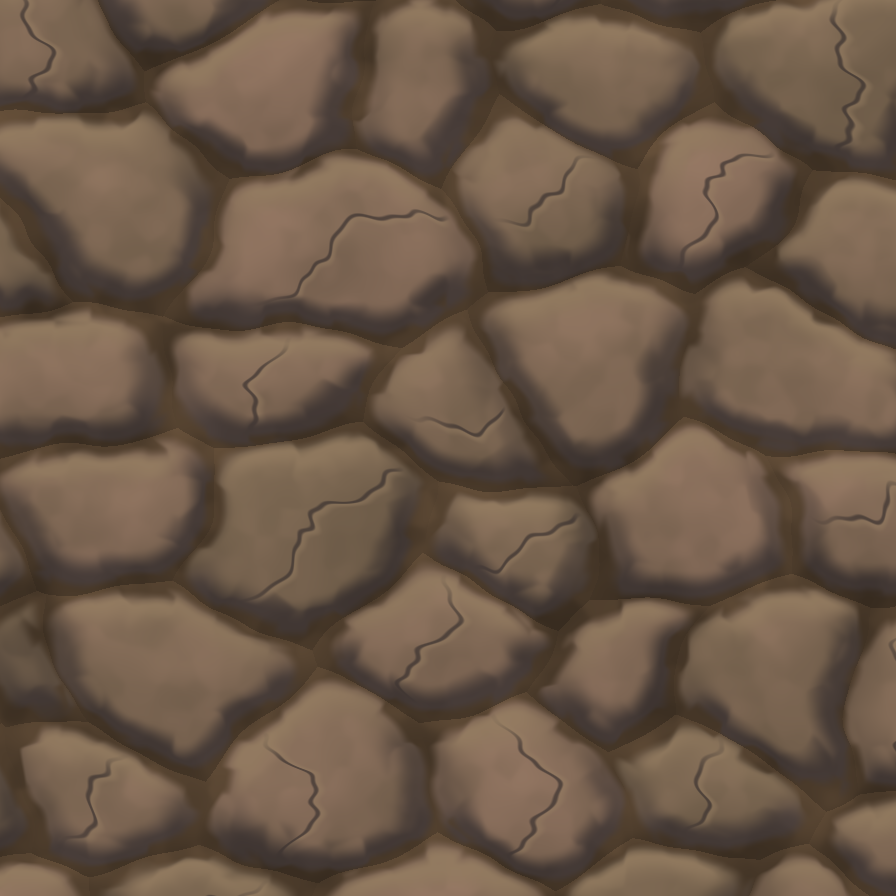
Reproduce this texture procedurally as a Shadertoy shader.

```glsl
const vec2 STONE_GRID = vec2(4.8, 6.0);
const vec3 OLIVE_FACE = vec3(0.455, 0.380, 0.300);
const vec3 PINK_FACE = vec3(0.525, 0.422, 0.350);
const vec3 LIT_RIM = vec3(0.590, 0.495, 0.385);
const vec3 UNDERSIDE = vec3(0.235, 0.200, 0.190);
const vec3 MORTAR = vec3(0.300, 0.235, 0.170);

struct Stone {
    vec2 offset;   // position relative to the stone centre
    vec2 facing;   // blended direction towards the nearest edges
    float inset;   // rounded distance to the edge
    vec3 seed;
};

vec3 hash3(vec2 p) {
    vec3 q = vec3(dot(p, vec2(127.1, 311.7)),
                  dot(p, vec2(269.5, 183.3)),
                  dot(p, vec2(419.2, 371.9)));
    return fract(sin(q) * 43758.545);
}

// Layered sines that bend the outlines
vec2 wobble(vec2 p) {
    return sin(p.yx * 3.1 + vec2(0.4, 2.0)) * 0.07
         + sin(p.yx * 7.3 + p * 3.7 + vec2(1.7, 0.3)) * 0.026
         + sin(p.yx * 17.0 - p * 9.0) * 0.007;
}

// Cellular noise with softly blended cells, like brush dabs
float dabs(vec2 p, float sharpness) {
    vec2 cell = floor(p);
    float total = 0.0, value = 0.0;
    for (int y = -1; y <= 1; y++)
    for (int x = -1; x <= 1; x++) {
        vec2 c = cell + vec2(x, y);
        vec3 h = hash3(c + 37.0);
        vec2 d = c + h.xy - p;
        float w = exp(-sharpness * dot(d, d));
        total += w;
        value += w * h.z;
    }
    return value / total;
}

// Staggered site: xy is the centre, z the size weight
vec3 stoneSite(vec2 cell) {
    vec3 h = hash3(cell);
    vec2 centre = cell + 0.5 + 0.72 * (h.xy - 0.5);
    centre.x += 0.5 * mod(cell.y, 2.0) - 0.25;
    return vec3(centre, 0.42 * h.z);
}

// Weighted Voronoi stones with rounded corners
Stone findStone(vec2 p, float roundness) {
    vec2 base = floor(p), owner = base;
    vec3 own = vec3(0.0);
    float best = 1e5;
    for (int y = -2; y <= 2; y++)
    for (int x = -2; x <= 2; x++) {
        vec2 c = base + vec2(x, y);
        vec3 site = stoneSite(c);
        vec2 d = site.xy - p;
        float power = dot(d, d) - site.z;
        if (power < best) { best = power; owner = c; own = site; }
    }
    float total = 0.0;
    vec2 facing = vec2(0.0);
    for (int y = -2; y <= 2; y++)
    for (int x = -2; x <= 2; x++) {
        vec2 c = base + vec2(x, y);
        if (c == owner) continue;
        vec3 site = stoneSite(c);
        vec2 d = site.xy - p, across = site.xy - own.xy;
        float span = max(length(across), 0.05);
        float gap = (dot(d, d) - site.z - best) / (2.0 * span);
        float w = exp(-roundness * gap);
        total += w;
        facing += w * across / span;
    }
    return Stone(p - own.xy, facing / total, -log(total) / roundness, hash3(owner + 91.0));
}

// Signed distance to a wandering crack line
float crackLine(vec2 q, float angle) {
    vec2 along = vec2(cos(angle), sin(angle));
    float t = dot(q, along);
    float bend = 0.09 * sin(t * 7.0 + angle * 5.0) + 0.03 * sin(t * 19.0 + angle)
               + 0.012 * sin(t * 43.0);
    return dot(q, vec2(-along.y, along.x)) + bend;
}

vec3 paintCrack(vec3 color, float d, float strength) {
    float groove = 1.0 - smoothstep(0.004, 0.022, abs(d));
    float lip = smoothstep(0.0, 0.02, -d) * (1.0 - smoothstep(0.02, 0.07, -d));
    color = mix(color, LIT_RIM, 0.45 * lip * strength);
    return mix(color, UNDERSIDE, 0.7 * groove * strength);
}

vec3 paintStone(Stone s, float edge, float blotch) {
    float lit = dot(s.facing, normalize(vec2(-0.2, 1.0)));
    vec3 color = mix(OLIVE_FACE, PINK_FACE, clamp(s.seed.x + 0.9 * (blotch - 0.5), 0.0, 1.0));
    color *= 0.96 + 0.12 * blotch + 0.06 * lit;
    color *= mix(0.85, 1.0, smoothstep(0.0, 0.25, edge));

    float cracked = step(0.5, s.seed.y) * smoothstep(0.05, 0.13, edge)
                  * smoothstep(-0.3, 0.0, s.offset.x + 0.25 * s.seed.z);
    color = paintCrack(color, crackLine(s.offset, 0.2 + 1.5 * s.seed.z), cracked);

    float rim = smoothstep(0.15, 0.9, lit) * smoothstep(0.03, 0.10, edge)
              * (1.0 - smoothstep(0.10, 0.27, edge));
    color = mix(color, LIT_RIM, 0.8 * rim);
    float shade = smoothstep(-0.45, 0.55, -lit) * (1.0 - smoothstep(0.08, 0.21, edge));
    return mix(color, UNDERSIDE * (0.92 + 0.3 * blotch), 0.92 * shade);
}

void mainImage(out vec4 fragColor, in vec2 fragCoord) {
    vec2 uv = fragCoord / iResolution.y;
    vec2 p = uv * STONE_GRID + vec2(3.0, 7.0);
    Stone stone = findStone(p + wobble(p), 14.0);

    float facet = dabs(uv * 30.0, 9.0);
    float blotch = mix(dabs(uv * 13.0, 4.0), dabs(uv * 42.0, 5.0), 0.35);
    float edge = stone.inset + 0.075 * (facet - 0.5);

    // Earth between the stones, darker under their lower edges
    vec3 earth = MORTAR * (0.75 + 0.5 * blotch) * (1.0 + 0.15 * stone.facing.y);
    vec3 color = mix(earth, paintStone(stone, edge, blotch), smoothstep(0.005, 0.065, edge));
    fragColor = vec4(color, 1.0);
}
```
